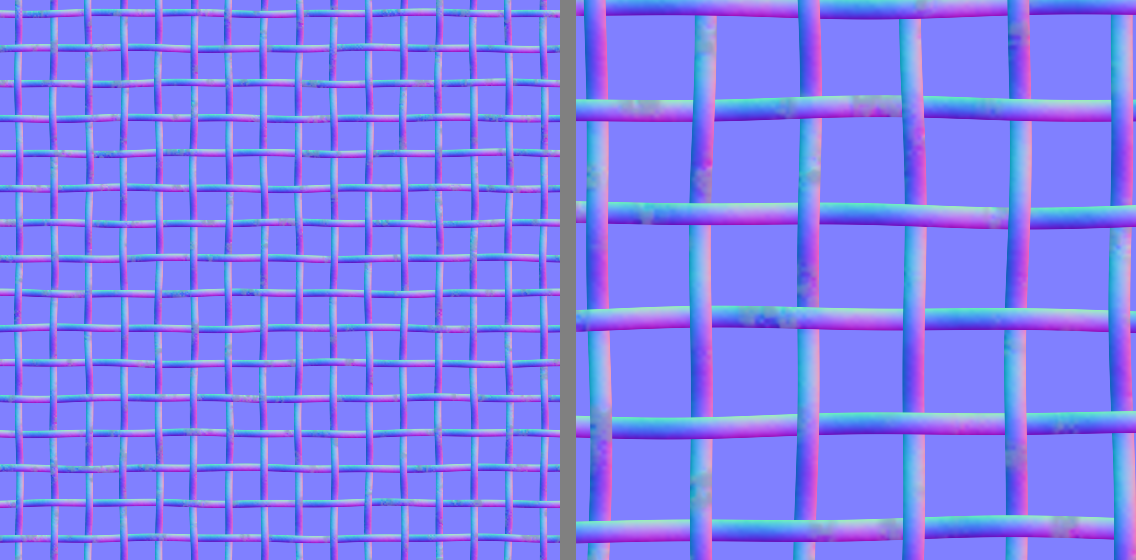
Left, the full canvas; right, a detail of the centre.
A Shadertoy shader for this texture map:

```glsl
const float CELLS = 16.0;                 // wires across and down (even, so the weave wraps)
const vec2 CROSSING = vec2(0.54, 0.62);   // crossing point inside a cell
const float RADIUS = 0.104;               // wire radius, in cells
const float ROUNDNESS = 0.90;             // sideways tilt at the wire edge
const float BEND = 0.52;                  // steepest slope along a wire
const float WOBBLE = 0.022;               // sideways drift of a wire
const float GRAIN_FREQ = 10.0;            // bumps per cell
const float GRAIN_DEPTH = 0.16;
const float SCUFF_FREQ = 3.0;             // worn patches per cell
const float SCUFF_DEPTH = 0.6;
const vec3 SCUFF_COLOR = vec3(0.48, 0.57, 0.72);
const vec3 FLAT_NORMAL = vec3(0.0, 0.0, 1.0);
const float PI = 3.14159265;

struct Wire {
    vec3 color;
    float mask;
    float lift;
};

float hash(vec2 cell, float seed) {
    uvec3 v = uvec3(cell, seed) * 1664525u + 1013904223u;
    v.x += v.y * v.z; v.y += v.z * v.x; v.z += v.x * v.y;
    v ^= v >> 16u;
    v.x += v.y * v.z;
    return float(v.x >> 8u) / 16777216.0;
}

// Value noise that wraps after the whole canvas
float noise(vec2 p, float freq, float seed) {
    p *= freq;
    float period = CELLS * freq;
    vec2 i = floor(p);
    vec2 f = p - i;
    f = f * f * (3.0 - 2.0 * f);
    vec2 a = mod(i, period);
    vec2 b = mod(i + 1.0, period);
    return mix(mix(hash(a, seed), hash(vec2(b.x, a.y), seed), f.x),
               mix(hash(vec2(a.x, b.y), seed), hash(b, seed), f.x), f.y);
}

float grain(vec2 p, float seed) {
    return noise(p, GRAIN_FREQ, seed) + 0.5 * noise(p, 2.0 * GRAIN_FREQ, seed + 1.0);
}

vec3 encodeNormal(vec3 n) {
    return 0.5 + 0.5 * n;
}

// One family of parallel wires; p.x runs across them and p.y along them
Wire wireFamily(vec2 p, vec2 crossing, float weaveSign, bool horizontal, float pixel) {
    float seed = horizontal ? 40.0 : 10.0;
    vec2 q = p - crossing;
    float index = mod(floor(q.x + 0.5), CELLS);

    // Slow drift, periodic along the wire
    float turn = 2.0 * PI * p.y / CELLS;
    float phaseA = 2.0 * PI * hash(vec2(index, 0.0), seed);
    float phaseB = 2.0 * PI * hash(vec2(index, 1.0), seed);
    float drift = WOBBLE * (sin(2.0 * turn + phaseA) + 0.6 * sin(5.0 * turn + phaseB));
    float side = fract(q.x + 0.5) - 0.5 - drift;

    // Over and under weave
    float parity = weaveSign * (1.0 - 2.0 * mod(index, 2.0));
    float lift = parity * cos(PI * q.y);
    float slope = -parity * BEND * sin(PI * q.y);

    // Round wire tilted by its slope
    float tilt = clamp(side / RADIUS, -1.0, 1.0) * ROUNDNESS;
    vec3 ridge = normalize(vec3(0.0, -slope, 1.0));
    vec3 n = vec3(tilt, 0.0, 0.0) + sqrt(1.0 - tilt * tilt) * ridge;

    // Rough surface, stronger inside worn patches
    float scuff = smoothstep(0.56, 0.88, noise(p, SCUFF_FREQ, seed + 2.0));
    float e = 0.25 / GRAIN_FREQ;
    float height = grain(p, seed + 3.0);
    vec2 rise = vec2(grain(p + vec2(e, 0.0), seed + 3.0),
                     grain(p + vec2(0.0, e), seed + 3.0)) - height;
    n.xy -= rise * GRAIN_DEPTH * (1.0 + 4.0 * scuff);
    n = normalize(n);
    if (horizontal) n.xy = n.yx;

    float wear = SCUFF_DEPTH * scuff * smoothstep(0.4, 1.1, height);
    vec3 color = mix(encodeNormal(n), SCUFF_COLOR, wear);
    float mask = 1.0 - smoothstep(-0.5 * pixel, 0.5 * pixel, abs(side) - RADIUS);
    return Wire(color, mask, lift);
}

void mainImage(out vec4 fragColor, in vec2 fragCoord) {
    vec2 p = fragCoord / iResolution.xy * CELLS;
    float pixel = CELLS / min(iResolution.x, iResolution.y);

    Wire upright = wireFamily(p, CROSSING, -1.0, false, pixel);
    Wire level = wireFamily(p.yx, CROSSING.yx, 1.0, true, pixel);

    // Lower wire first, then the one passing over it
    bool uprightOver = upright.lift > level.lift;
    Wire under = level;
    Wire over = upright;
    if (!uprightOver) {
        under = upright;
        over = level;
    }
    vec3 color = encodeNormal(FLAT_NORMAL);
    color = mix(color, under.color, under.mask);
    color = mix(color, over.color, over.mask);
    fragColor = vec4(color, 1.0);
}
```
